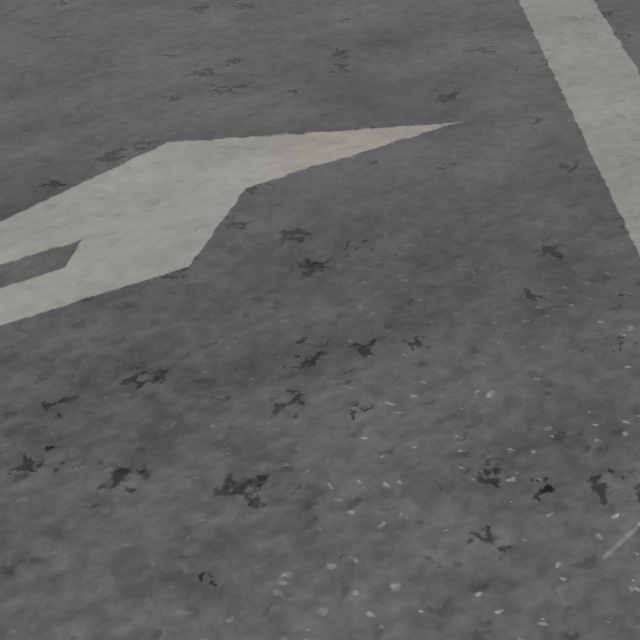
Write a three.js fragment shader that draws this texture.

```glsl
// Worn grey asphalt seen at a slant, with a painted arrow and a lane stripe.
// Paint is cut from half planes; the ground is layered noise, hashed pits and
// glints laid out in a perspective plane so that they grow toward the bottom.
varying vec2 vUv;

float hash(vec2 p) {
  vec3 h = fract(vec3(p.xyx) * 0.1031);
  h += dot(h, h.yzx + 33.33);
  return fract((h.x + h.y) * h.z);
}

float noise(vec2 p) {
  vec2 i = floor(p), f = fract(p);
  f = f * f * (3.0 - 2.0 * f);
  return mix(mix(hash(i), hash(i + vec2(1, 0)), f.x),
             mix(hash(i + vec2(0, 1)), hash(i + vec2(1, 1)), f.x), f.y);
}

float fbm(vec2 p) {
  float sum = 0.0, amp = 0.5;
  for (int i = 0; i < 4; i++) {
    sum += amp * noise(p);
    p = mat2(1.6, 1.2, -1.2, 1.6) * p + 7.3;
    amp *= 0.5;
  }
  return sum;
}

// Signed distance to the line a-b, positive on its right-hand side.
float rightOf(vec2 p, vec2 a, vec2 b) {
  vec2 d = normalize(b - a);
  return dot(p - a, vec2(d.y, -d.x));
}

float cover(float d) {
  return smoothstep(-0.0018, 0.0018, d);
}

// Soft blobs of hashed size, one in some cells of a unit grid.
float specks(vec2 p, float share, float radius) {
  float sum = 0.0;
  for (int y = -1; y <= 1; y++) {
    for (int x = -1; x <= 1; x++) {
      vec2 cell = floor(p) + vec2(x, y);
      vec2 center = cell + vec2(hash(cell + 11.0), hash(cell + 47.0));
      float size = radius * (0.4 + hash(cell + 83.0));
      float d = length((p - center) * vec2(0.75, 1.1));
      float present = step(hash(cell + 5.0), share);
      sum = max(sum, present * (1.0 - smoothstep(size * 0.35, size, d)));
    }
  }
  return sum;
}

float arrow(vec2 p) {
  vec2 shoulder = vec2(0.26, 0.777), tip = vec2(0.713, 0.808);
  vec2 notch = vec2(0.385, 0.707), heel = vec2(0.295, 0.583);
  float body = min(rightOf(p, vec2(-0.05, 0.629), shoulder), rightOf(p, shoulder, notch));
  body = min(body, rightOf(p, notch, heel));
  body = min(body, rightOf(p, heel, vec2(-0.05, 0.476)));
  float head = min(rightOf(p, shoulder, tip), rightOf(p, tip, notch));
  head = min(head, p.x - 0.26);
  float slot = min(rightOf(p, vec2(-0.05, 0.571), vec2(0.126, 0.624)),
                   rightOf(p, vec2(0.126, 0.624), vec2(0.102, 0.582)));
  slot = min(slot, rightOf(p, vec2(0.102, 0.582), vec2(-0.05, 0.533)));
  return min(max(body, head), -slot);
}

float stripe(vec2 p) {
  return min(rightOf(p, vec2(1.0, 0.6), vec2(0.81, 1.0)),
             rightOf(p, vec2(0.927, 1.0), vec2(1.0, 0.885)));
}

// Soft elongated patch, rising to the right.
float patchAt(vec2 p, vec2 c, vec2 size) {
  vec2 q = mat2(0.96, -0.28, 0.28, 0.96) * (p - c) / size;
  return exp(-dot(q, q));
}

void main() {
  vec2 p = vUv;
  vec2 ground = vec2(p.x - 0.5, 2.0) / (1.9 - p.y);
  vec2 slanted = mat2(0.92, -0.39, 0.39, 0.92) * ground;
  float broad = fbm(slanted * vec2(9, 18) + 3.0);
  float grain = fbm(slanted * vec2(65, 100));
  float fine = noise(ground * 260.0);
  float near = 1.0 - smoothstep(0.2, 0.8, p.y);

  // Asphalt with broad tone shifts and stains
  vec3 color = mix(vec3(0.372, 0.363, 0.375), vec3(0.395, 0.388, 0.395), smoothstep(0.6, 1.0, p.y));
  color += 0.016 * (1.0 - smoothstep(0.0, 0.4, p.y));
  float stain = patchAt(p, vec2(0.38, 0.44), vec2(0.3, 0.1))
              + 0.6 * patchAt(p, vec2(0.8, 0.54), vec2(0.22, 0.07))
              + 0.5 * patchAt(p, vec2(0.04, 0.36), vec2(0.16, 0.08))
              + 0.5 * patchAt(p, vec2(0.3, 0.09), vec2(0.3, 0.025));
  color -= stain * vec3(0.034, 0.028, 0.038);
  color += 0.1 * (broad - 0.47);
  color += (0.06 + 0.08 * near) * (grain - 0.47) + 0.02 * (fine - 0.5);

  // Ragged pits, then small glints on the nearer ground
  vec2 wobble = vec2(grain, fbm(ground * 80.0 + 19.0)) - 0.47;
  float pits = specks(slanted * vec2(16, 19) + wobble * 0.9, 0.24, 0.23);
  float chips = specks(slanted * vec2(42, 54) + wobble * 1.2, 0.2, 0.32);
  color -= pits * (0.07 + 0.07 * near) + chips * (0.02 + 0.035 * near);
  float glints = specks(ground * 75.0 + wobble, 0.13, 0.27);
  color += glints * near * (0.04 + 0.14 * smoothstep(0.1, 0.9, p.x)) * (0.4 + fine);

  // Pale scratch at the lower right
  vec2 along = normalize(vec2(0.055, 0.05));
  vec2 s = p - vec2(0.945, 0.13);
  float scratch = length(s - along * max(dot(s, along), 0.0));
  color += 0.1 * (1.0 - smoothstep(0.001, 0.006, scratch)) * (0.4 + grain);

  // Worn paint with slightly eroded edges
  float erosion = 0.006 * (grain - 0.47);
  float wear = 0.07 * (broad - 0.47) + 0.07 * (grain - 0.47) - 0.03 * chips;
  vec3 arrowPaint = mix(vec3(0.575, 0.58, 0.555), vec3(0.59, 0.58, 0.555), smoothstep(0.2, 0.5, p.x));
  color = mix(color, arrowPaint + wear, cover(arrow(p) + erosion));
  color = mix(color, vec3(0.555, 0.548, 0.53) + wear - 0.03 * pits, cover(stripe(p) + erosion));

  gl_FragColor = vec4(color, 1.0);
}
```
